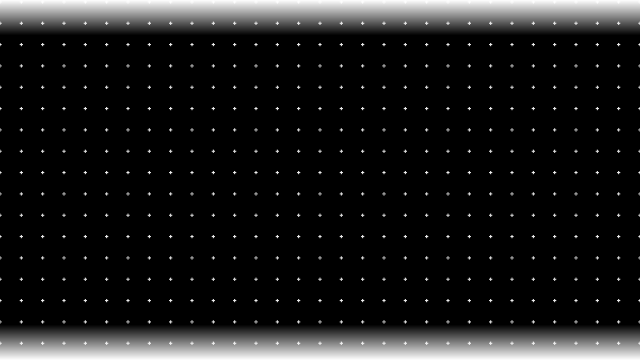
A Shadertoy shader for this pattern:

```glsl
#define COLUMNS 30.0
#define ROW_PHASE 0.785
#define ARM_LENGTH 0.075
#define ARM_HALF_WIDTH 0.024
#define GLOW_HEIGHT 0.098
#define BACKGROUND vec3(0.0)
#define INK vec3(1.0)

// Fraction of a pixel covered by a centred interval, per axis
vec2 intervalCoverage(vec2 p, vec2 halfSize, float pixel) {
    vec2 right = min(p + 0.5 * pixel, halfSize);
    vec2 left = max(p - 0.5 * pixel, -halfSize);
    return clamp((right - left) / pixel, 0.0, 1.0);
}

float barCoverage(vec2 p, vec2 halfSize, float pixel) {
    vec2 c = intervalCoverage(p, halfSize, pixel);
    return c.x * c.y;
}

// Plus sign: two crossed bars
float plusCoverage(vec2 p, float pixel) {
    vec2 arm = vec2(ARM_LENGTH, ARM_HALF_WIDTH);
    return max(barCoverage(p, arm, pixel), barCoverage(p, arm.yx, pixel));
}

// Linear fade inward from the top and bottom edges
float edgeGlow(float y) {
    float edgeDistance = min(y, 1.0 - y);
    return clamp(1.0 - edgeDistance / GLOW_HEIGHT, 0.0, 1.0);
}

void mainImage(out vec4 fragColor, in vec2 fragCoord) {
    // Square cells, with a plus on every lattice point
    float pixel = COLUMNS / iResolution.x;
    vec2 grid = fragCoord * pixel - vec2(0.0, ROW_PHASE);
    vec2 cell = fract(grid + 0.5) - 0.5;

    vec3 color = mix(BACKGROUND, INK, edgeGlow(fragCoord.y / iResolution.y));
    color = mix(color, INK, plusCoverage(cell, pixel));
    fragColor = vec4(color, 1.0);
}
```
